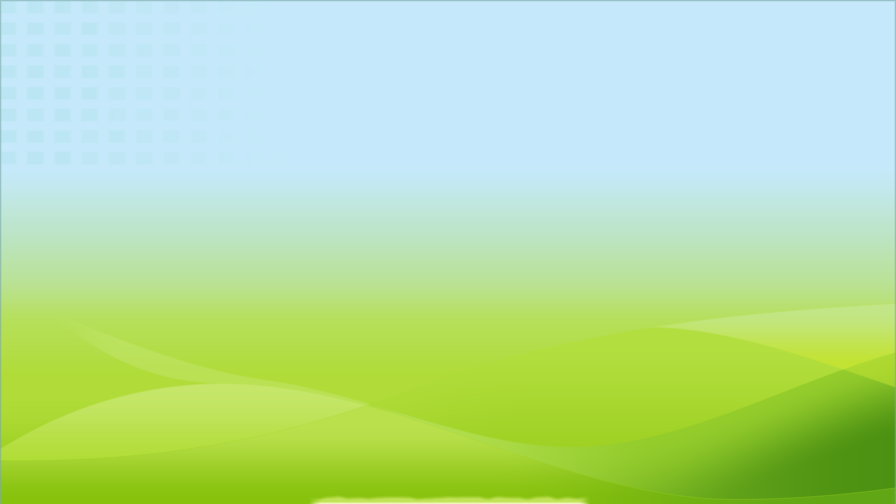
Reproduce this background procedurally as a WebGL 1 fragment shader.

```glsl
precision highp float;
// Pale blue sky fading into translucent green waves, with a faint grid of tiles.
uniform vec2 u_resolution;

float hash(float n) {
  return fract(sin(n * 127.1) * 43758.5453);
}

float noise(float x) {
  float i = floor(x);
  return mix(hash(i), hash(i + 1.0), smoothstep(0.0, 1.0, x - i));
}

// Cubic from a to b, each given as (x, height, slope)
float span(float x, vec3 a, vec3 b) {
  float h = b.x - a.x;
  float t = clamp((x - a.x) / h, 0.0, 1.0);
  float s = 1.0 - t;
  return s * s * (1.0 + 2.0 * t) * a.y + t * t * (3.0 - 2.0 * t) * b.y
       + h * t * s * (s * a.z - t * b.z);
}

// Smooth curve through four knots
float wave(float x, vec3 a, vec3 b, vec3 c, vec3 d) {
  if (x < b.x) return span(x, a, b);
  if (x < c.x) return span(x, b, c);
  return span(x, c, d);
}

// 1 below the given height, 0 above
float below(float y, float height, float soft) {
  return smoothstep(-soft, soft, height - y);
}

vec3 backdrop(float y) {
  vec3 col = mix(vec3(0.56, 0.78, 0.06), vec3(0.69, 0.86, 0.22), smoothstep(0.0, 0.22, y));
  col = mix(col, vec3(0.71, 0.875, 0.33), smoothstep(0.24, 0.36, y));
  col = mix(col, vec3(0.73, 0.885, 0.60), smoothstep(0.34, 0.46, y));
  col = mix(col, vec3(0.735, 0.895, 0.77), smoothstep(0.43, 0.55, y));
  return mix(col, vec3(0.773, 0.914, 0.98), smoothstep(0.51, 0.68, y));
}

// Tiles fading out to the right, limited to the top rows
float tiles(vec2 uv, float soft) {
  vec2 pitch = vec2(0.0304, 0.0428);
  vec2 q = vec2(uv.x - 0.009, 0.986 - uv.y) / pitch;
  vec2 cell = floor(q + 0.5);
  vec2 d = (abs(q - cell) - vec2(0.30, 0.29)) * pitch;
  float box = 1.0 - smoothstep(-soft, soft, max(d.x, d.y));
  float fade = 1.0 - smoothstep(0.02, 0.36, uv.x);
  float vary = 0.75 + 0.25 * hash(cell.x + 17.0 * cell.y);
  return box * fade * vary * step(cell.y, 7.5);
}

void main() {
  vec2 uv = gl_FragCoord.xy / u_resolution;
  float x = uv.x;
  float y = uv.y;
  float soft = 1.2 / u_resolution.y;

  // Wave outlines
  float ridge = wave(x, vec3(0.05, 0.387, -0.75), vec3(0.30, 0.245, -0.25),
                     vec3(0.638, 0.113, 0.0), vec3(1.0, 0.301, 0.5));
  float rise = wave(x, vec3(0.0, 0.086, -0.02), vec3(0.225, 0.113, 0.29),
                    vec3(0.45, 0.222, 0.68), vec3(1.0, 0.398, 0.1));
  float hump = wave(x, vec3(0.0, 0.109, 1.1), vec3(0.25, 0.239, 0.0),
                    vec3(0.82, 0.009, 0.0), vec3(1.0, 0.032, 0.25));
  float fold = span(x, vec3(0.72, 0.351, 0.0), vec3(1.0, 0.231, -0.6));
  float veil = span(x, vec3(0.05, 0.387, -1.6), vec3(0.25, 0.239, 0.0));

  float inRidge = below(y, ridge, soft);
  float inRise = below(y, rise, soft);
  float inHump = below(y, hump, soft);
  float inFold = below(y, fold, soft);
  float inVeil = below(y, x < 0.25 ? veil : hump, soft);
  float right = smoothstep(0.40, 0.46, x);

  // Sky and tiles
  vec3 col = backdrop(y);
  col = mix(col, vec3(0.70, 0.885, 0.93), 0.6 * tiles(uv, soft));

  // Pale ribbon descending from the left
  float ribbon = inRidge * (1.0 - inVeil) * (1.0 - inRise);
  ribbon *= smoothstep(0.05, 0.14, x);
  col = mix(col, vec3(0.78, 0.91, 0.47), 0.42 * ribbon);

  // Broad hill on the right, brightened above its fold
  vec3 hill = mix(vec3(0.62, 0.82, 0.14), vec3(0.70, 0.87, 0.24), smoothstep(0.10, 0.32, y));
  col = mix(col, hill, 0.85 * inRise * smoothstep(0.34, 0.6, x));
  vec3 crest = mix(vec3(0.76, 0.89, 0.20), vec3(0.76, 0.90, 0.53), smoothstep(0.27, 0.39, y));
  col = mix(col, crest, inRise * (1.0 - inFold) * smoothstep(0.58, 0.8, x));

  // Deep green slope falling to the lower right corner
  float depth = smoothstep(0.48, 1.0, x) * smoothstep(0.0, 0.17, ridge - y);
  vec3 slope = mix(vec3(0.70, 0.87, 0.31), vec3(0.58, 0.80, 0.17), smoothstep(0.46, 0.75, x));
  slope = mix(slope, vec3(0.30, 0.57, 0.07), depth);
  float slopeMask = inRidge * inRise * right * (1.0 - inHump);
  slopeMask *= mix(0.45, 1.0, inFold + step(x, 0.72) * (1.0 - inFold));
  col = mix(col, slope, slopeMask);

  // Bright lens under the left hump
  vec3 lens = mix(vec3(0.70, 0.87, 0.22), vec3(0.78, 0.905, 0.43), smoothstep(0.07, 0.23, y));
  col = mix(col, lens, 0.9 * inHump * (1.0 - inRise));

  // Foreground band
  vec3 front = mix(vec3(0.53, 0.76, 0.05), vec3(0.73, 0.88, 0.30), smoothstep(0.0, 0.16, y));
  front = mix(front, vec3(0.38, 0.65, 0.08), smoothstep(0.55, 0.95, x));
  col = mix(col, front, inHump * inRise);

  // Ragged glowing strip at the foot
  float ends = smoothstep(0.343, 0.36, x) * (1.0 - smoothstep(0.645, 0.66, x));
  float top = 0.009 + 0.006 * noise(x * 90.0);
  col = mix(col, vec3(0.82, 0.92, 0.42), 0.8 * ends * below(y, top, 0.005));
  col = mix(col, vec3(0.97, 0.99, 0.80), 0.8 * ends * below(y, 0.003, 0.002));

  // Thin muted frame on the top and sides
  float side = min(min(x, 1.0 - x) * 1.78, 1.0 - y);
  col = mix(col, vec3(0.48, 0.66, 0.66), 0.6 * (1.0 - smoothstep(0.001, 0.004, side)));

  gl_FragColor = vec4(col, 1.0);
}
```
